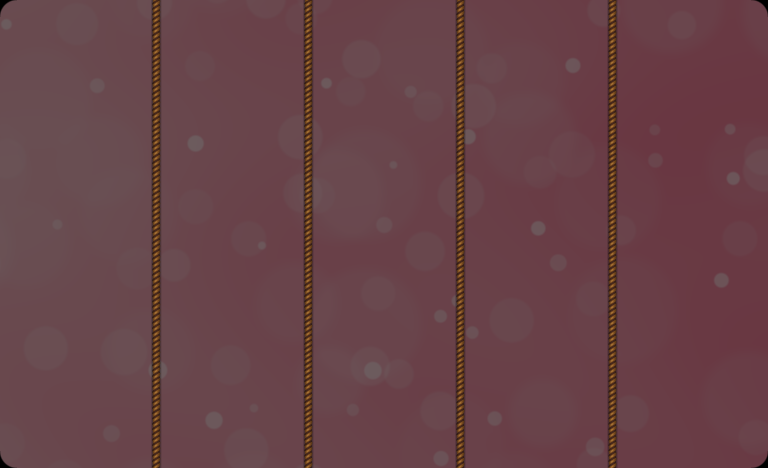
Write a Shadertoy shader that draws this background.

```glsl
// Dusky wine panel with soft bokeh discs, split by four twisted gold ropes.

vec2 hash2(vec2 p) {
    return fract(sin(vec2(dot(p, vec2(127.1, 311.7)), dot(p, vec2(269.5, 183.3)))) * 4375.85);
}

// Cellular scatter of discs: summed coverage, one jittered disc per cell
float bokeh(vec2 p, float cells, vec2 radii, float density, float blur, float seed) {
    vec2 home = floor(p * cells);
    float sum = 0.0;
    for (int y = -1; y <= 1; y++) {
        for (int x = -1; x <= 1; x++) {
            vec2 cell = home + vec2(x, y);
            vec2 jitter = hash2(cell + seed);
            vec2 traits = hash2(cell + seed + 41.3);
            float radius = mix(radii.x, radii.y, traits.x);
            float dist = length(p - (cell + jitter) / cells);
            float disc = 1.0 - smoothstep(radius - blur, radius + blur, dist);
            float present = step(hash2(cell + seed + 87.9).x, density);
            sum += disc * present * mix(0.4, 1.0, traits.y);
        }
    }
    return sum;
}

// Wine gradient, greyer to the left, with slow cloudy drift
vec3 backdrop(vec2 p, float across) {
    float cloud = sin(p.x * 5.3 + 1.7 * sin(p.y * 4.1)) * sin(p.y * 5.7 + p.x * 2.3 + 0.8);
    float wine = clamp(0.12 + 0.75 * across + 0.13 * cloud, 0.0, 1.0);
    return mix(vec3(0.41, 0.305, 0.32), vec3(0.41, 0.205, 0.25), wine);
}

// Twisted strands shaded round; u runs -1..1 across the rope
vec3 ropeColor(float u, float y) {
    float twist = 0.5 + 0.5 * sin(6.2832 * (y * 88.0 - u * 0.4));
    vec3 gold = mix(vec3(0.28, 0.16, 0.11), vec3(0.52, 0.32, 0.13), smoothstep(0.05, 0.7, twist));
    float shine = smoothstep(0.65, 1.0, twist) * (1.0 - smoothstep(0.0, 0.7, abs(u + 0.15)));
    gold = mix(gold, vec3(0.66, 0.46, 0.22), shine);
    return gold * (1.0 - 0.4 * u * u);
}

void mainImage(out vec4 fragColor, in vec2 fragCoord) {
    vec2 p = fragCoord / iResolution.y;
    float aspect = iResolution.x / iResolution.y;
    float across = p.x / aspect;
    float pixel = 1.0 / iResolution.y;

    vec3 color = backdrop(p, across);

    // Bokeh: wide haze, medium discs, small bright specks
    vec3 mist = vec3(0.43, 0.40, 0.40);
    color = mix(color, mist, min(0.4, 0.13 * bokeh(p, 4.0, vec2(0.07, 0.12), 0.75, 0.018, 3.0)));
    color = mix(color, mist, min(0.5, 0.22 * bokeh(p, 6.0, vec2(0.03, 0.05), 0.65, 0.004, 17.0)));
    color = mix(color, vec3(0.44, 0.46, 0.45),
                min(0.7, 0.45 * bokeh(p, 6.0, vec2(0.008, 0.02), 0.38, 0.003, 29.0)));

    // Four ropes at the inner fifths, with a thin soft shadow
    float slot = clamp(floor(across / 0.198 + 0.5), 1.0, 4.0);
    float offset = p.x - (0.0055 + slot * 0.198) * aspect;
    float halfWidth = 0.0078;
    color *= 1.0 - 0.3 * (1.0 - smoothstep(halfWidth, halfWidth + 0.005, abs(offset)));
    float strand = 0.0008 * sin(6.2832 * p.y * 88.0);
    float rope = 1.0 - smoothstep(-0.6 * pixel, 0.6 * pixel, abs(offset + strand) - halfWidth);
    color = mix(color, ropeColor(clamp(offset / halfWidth, -1.0, 1.0), p.y), rope);

    // Rounded black corners
    vec2 halfSize = 0.5 * vec2(aspect, 1.0);
    vec2 corner = abs(p - halfSize) - halfSize + 0.036;
    float edge = length(max(corner, 0.0)) - 0.036;
    color *= 1.0 - smoothstep(-pixel, pixel, edge) * step(0.0, min(corner.x, corner.y));

    fragColor = vec4(color, 1.0);
}
```
